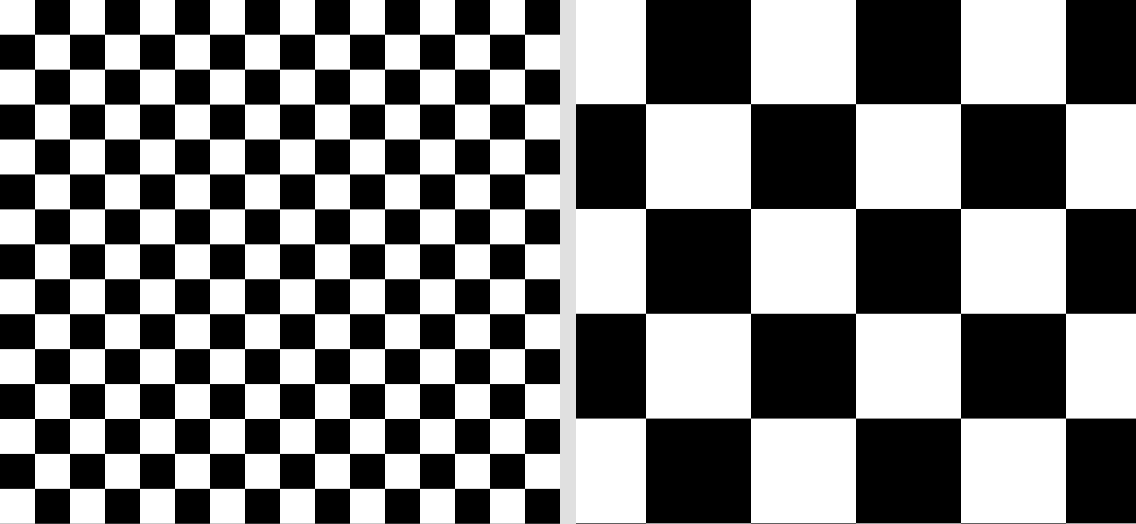
Left: the whole. Right: its middle third, enlarged.
This pattern is drawn by a Shadertoy shader. Its source:

```glsl
// Square wave alternating +1 and -1 per cell, box-filtered over one pixel
vec2 squareWave(vec2 cells, vec2 pixelSize) {
    vec2 edgeDistance = 0.5 - abs(mod(cells + 0.5, 2.0) - 1.0);
    return clamp(2.0 * edgeDistance / pixelSize, -1.0, 1.0);
}

void mainImage(out vec4 fragColor, in vec2 fragCoord) {
    // 16 by 15 cells, rows raised by a sliver that softens horizontal edges
    vec2 pixelSize = vec2(16.0, 15.0) / iResolution.xy;
    vec2 cells = fragCoord * pixelSize - vec2(0.0, 0.006);

    // Matching signs give white, opposite signs give black
    vec2 wave = squareWave(cells, pixelSize);
    float checker = 0.5 + 0.5 * wave.x * wave.y;

    fragColor = vec4(vec3(checker), 1.0);
}
```
